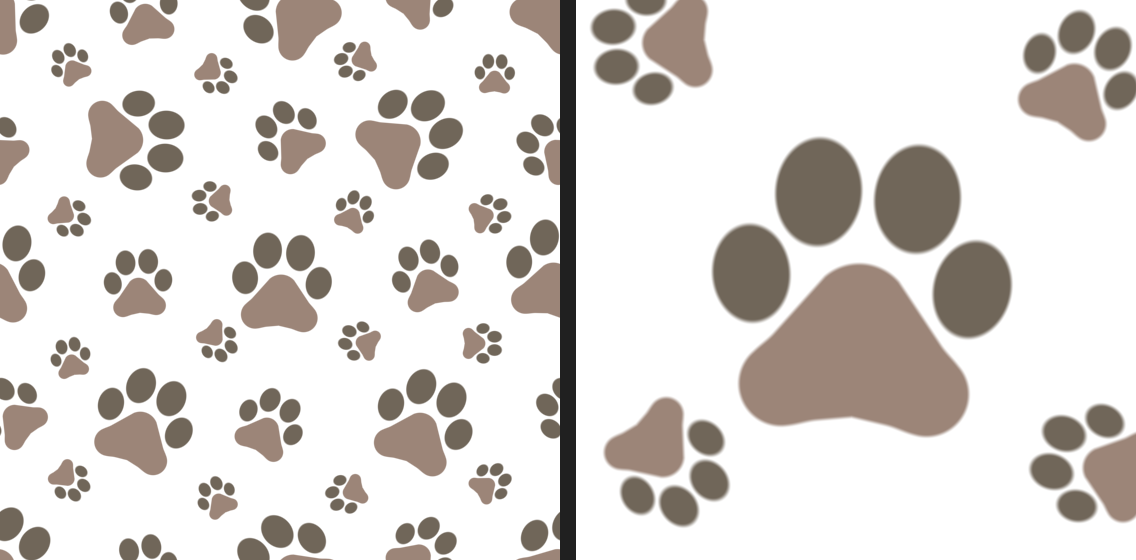
Left: the whole. Right: its middle third, enlarged.
Give the GLSL for this pattern, as a WebGL 2 fragment shader.

```glsl
#version 300 es
precision highp float;
// Scattered paw prints in three sizes on white. Large and medium prints
// alternate on the corners of a wrapping grid, small ones sit in the cell
// centres; hashes shift and turn each print, distance functions shape it.

uniform vec2 u_resolution;
out vec4 fragColor;

const float GRID = 4.0;            // cells per side, even so sizes alternate across the seam
const float LARGE = 0.347;         // print radii in cells
const float MEDIUM = 0.238;
const float SMALL = 0.140;
const float JITTER = 0.15;         // full range of the shift in cells
const float SOFTNESS = 0.0015;     // half edge width in canvas units

const vec3 PAPER = vec3(1.0);
const vec3 PAD_COLOR = vec3(0.61, 0.52, 0.47);
const vec3 TOE_COLOR = vec3(0.44, 0.40, 0.35);

vec3 hash3(vec2 cell) {
    vec3 h = fract(cell.xyx * vec3(0.1031, 0.1030, 0.0973));
    h += dot(h, h.yxz + 33.33);
    return fract((h.xxy + h.yzz) * h.zyx);
}

vec2 rotate(vec2 p, float angle) {
    float c = cos(angle), s = sin(angle);
    return vec2(c * p.x - s * p.y, s * p.x + c * p.y);
}

float smoothMin(float a, float b, float k) {
    float h = max(k - abs(a - b), 0.0) / k;
    return min(a, b) - 0.25 * k * h * h;
}

float ellipse(vec2 p, vec2 radii) {
    return (length(p / radii) - 1.0) * min(radii.x, radii.y);
}

// Capsule whose radius changes from one end to the other
float taperedCapsule(vec2 p, vec2 a, vec2 b, float radiusA, float radiusB) {
    vec2 ab = b - a;
    float t = clamp(dot(p - a, ab) / dot(ab, ab), 0.0, 1.0);
    return length(p - a - t * ab) - mix(radiusA, radiusB, t);
}

// Distances to the pad (x) and the toes (y) of a unit print facing up
vec2 pawPrint(vec2 p) {
    p.x = abs(p.x);
    vec2 lobe = vec2(0.50, -0.72);
    float side = taperedCapsule(p, vec2(0.0, -0.22), lobe, 0.36, 0.27);
    float base = taperedCapsule(p, vec2(0.0, -0.66), lobe, 0.25, 0.27);
    float inner = ellipse(p - vec2(0.34, 0.61), vec2(0.295, 0.37));
    float outer = ellipse(rotate(p - vec2(0.76, 0.02), 0.15), vec2(0.265, 0.335));
    return vec2(smoothMin(side, base, 0.08), min(inner, outer));
}

// Nearest pad and toe distances on one lattice, in cells.
// evenSize and oddSize alternate in a checkerboard; turn limits the lean from upright.
vec2 pawLattice(vec2 p, float seed, float evenSize, float oddSize, float evenTurn, float oddTurn) {
    vec2 nearest = vec2(1e3);
    vec2 home = floor(p + 0.5);
    for (int j = -1; j <= 1; j++) {
        for (int i = -1; i <= 1; i++) {
            vec2 cell = home + vec2(i, j);
            vec3 random = hash3(mod(cell, GRID) + seed) - 0.5;
            float odd = mod(cell.x + cell.y, 2.0);
            float size = mix(evenSize, oddSize, odd);
            float heading = 2.0 * random.z * mix(evenTurn, oddTurn, odd);
            vec2 local = rotate(p - cell - JITTER * random.xy, heading) / size;
            nearest = min(nearest, pawPrint(local) * size);
        }
    }
    return nearest;
}

void main() {
    vec2 p = gl_FragCoord.xy / u_resolution * GRID;

    vec2 corners = pawLattice(p, 7.0, LARGE, MEDIUM, 2.1, 0.9);
    vec2 centres = pawLattice(p - 0.5, 23.0, SMALL, SMALL, 2.5, 2.5);
    vec2 paws = min(corners, centres);

    float pixel = 1.0 / min(u_resolution.x, u_resolution.y);
    float edge = GRID * max(SOFTNESS, 0.75 * pixel);
    vec2 cover = 1.0 - smoothstep(-edge, edge, paws);

    vec3 color = mix(PAPER, PAD_COLOR, cover.x);
    color = mix(color, TOE_COLOR, cover.y);
    fragColor = vec4(color, 1.0);
}
```
